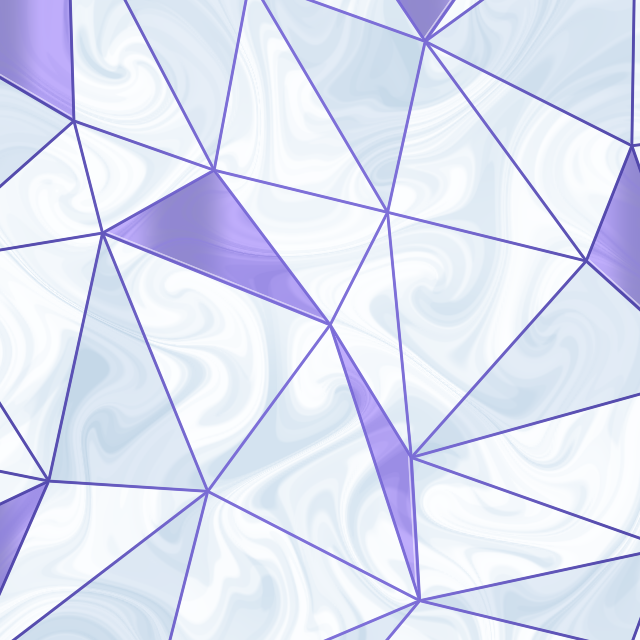
Reproduce this background procedurally as a Shadertoy shader.

```glsl
const float DENSITY = 3.5;   // mesh cells per canvas height

vec2 hash2(vec2 p) {
    vec3 q = fract(p.xyx * vec3(0.1031, 0.1030, 0.0973));
    q += dot(q, q.yzx + 33.33);
    return fract((q.xx + q.yz) * q.zy);
}

float cornerRamp(vec2 cell, vec2 offset) {
    return dot(hash2(cell) * 2.0 - 1.0, offset);
}

float gradientNoise(vec2 p) {
    vec2 i = floor(p), f = p - i, e = vec2(1, 0);
    vec2 u = f * f * f * (f * (f * 6.0 - 15.0) + 10.0);
    return mix(mix(cornerRamp(i, f), cornerRamp(i + e, f - e), u.x),
               mix(cornerRamp(i + e.yx, f - e.yx), cornerRamp(i + 1.0, f - 1.0), u.x), u.y);
}

// Divergence-free flow, which folds the ink without blurring it
vec2 curl(vec2 p) {
    vec2 e = vec2(0.05, 0);
    return vec2(gradientNoise(p + e.yx) - gradientNoise(p - e.yx),
                gradientNoise(p - e) - gradientNoise(p + e)) / 0.1;
}

float softStep(float edge, float v) {
    float w = fwidth(v) + 0.012;
    return smoothstep(edge - w, edge + w, v);
}

// Amount of ink in the marbling, 0 to 1
float marble(vec2 uv) {
    vec2 q = uv * 3.2 + 11.0;
    for (int i = 0; i < 10; i++) q += 0.13 * curl(q);
    q = mat2(0.94, 0.34, -0.34, 0.94) * q;
    float pool = gradientNoise(q * vec2(1.1, 2.4));
    float streak = gradientNoise(q * vec2(1.8, 6.5) + 7.0);
    float ripple = sin(pool * 26.0 + streak * 3.0);
    float ink = 0.25 * softStep(0.0, pool) + 0.4 * softStep(0.17, pool)
              + 0.28 * softStep(0.16, streak) + 0.14 * softStep(0.45, ripple)
              + 0.12 * smoothstep(-0.3, 0.4, streak);
    return min(ink, 1.0);
}

float cross2(vec2 a, vec2 b) { return a.x * b.y - a.y * b.x; }

float segmentDistance(vec2 p, vec2 a, vec2 b) {
    vec2 d = b - a;
    return length(p - a - d * clamp(dot(p - a, d) / dot(d, d), 0.0, 1.0));
}

bool insideTriangle(vec2 p, vec2 a, vec2 b, vec2 c) {
    vec3 side = vec3(cross2(b - a, p - a), cross2(c - b, p - b), cross2(a - c, p - c));
    side *= sign(cross2(b - a, c - a));
    return min(side.x, min(side.y, side.z)) >= 0.0;
}

vec2 meshVertex(vec2 id) {
    return id + 0.66 * (hash2(id + 57.0) - 0.5);
}

void mainImage(out vec4 fragColor, in vec2 fragCoord) {
    vec2 uv = fragCoord / iResolution.y;
    float pixel = 1.0 / iResolution.y;
    float ink = marble(uv);

    // White marble, left cleaner in some regions
    float wash = ink * mix(0.5, 1.0, smoothstep(-0.3, 0.2, gradientNoise(uv * 2.3 + 4.0)));
    vec3 color = mix(vec3(0.99, 0.995, 1.0), vec3(0.83, 0.89, 0.94), wash);

    // Jittered lattice of quads, each split into two triangles
    vec2 p = mat2(0.93, 0.37, -0.37, 0.93) * uv * DENSITY + 20.0;
    vec2 home = floor(p);
    float line = 1e3, glint = 1e3;
    float kind = 0.0, phase = 0.0;
    for (int j = -1; j <= 1; j++)
    for (int i = -1; i <= 1; i++) {
        vec2 id = home + vec2(i, j);
        vec2 a = meshVertex(id), b = meshVertex(id + vec2(1, 0));
        vec2 c = meshVertex(id + 1.0), d = meshVertex(id + vec2(0, 1));

        // Use the other diagonal where this one leaves the quad, or at random
        bool acFits = cross2(c - a, b - a) * cross2(c - a, d - a) < 0.0;
        bool bdFits = cross2(d - b, a - b) * cross2(d - b, c - b) < 0.0;
        if (!acFits || (bdFits && hash2(id + 9.0).x > 0.5)) {
            vec2 first = a;
            a = b; b = c; c = d; d = first;
        }
        int slot = 2 * int(mod(dot(id, vec2(2, 3)) + 0.5, 7.0));
        for (int k = 0; k < 2; k++) {
            vec2 tip = k == 0 ? b : d;
            float base = segmentDistance(p, a, c);
            float rim = segmentDistance(p, a, tip);
            line = min(line, min(base, min(rim, segmentDistance(p, tip, c))));
            if (insideTriangle(p, a, tip, c)) {
                int tone = slot + k;
                kind = tone == 0 || tone == 3 ? 2.0
                     : tone == 4 || tone == 8 || tone == 11 ? 1.0 : 0.0;
                phase = hash2(id + float(k) * 31.0).y;
                glint = rim;
            }
        }
    }
    line /= DENSITY;
    glint /= DENSITY;

    // Pale blue glass and violet foil fills
    if (kind == 1.0) {
        vec3 glass = mix(vec3(0.875, 0.915, 0.96), vec3(0.77, 0.845, 0.91), ink);
        color = mix(color, glass, 0.75 + 0.25 * phase);
    } else if (kind == 2.0) {
        float sheen = 0.5 + 0.5 * cos(6.2832 * (uv.x * 3.2 + phase));
        vec3 foil = mix(vec3(0.57, 0.54, 0.80), vec3(0.75, 0.68, 0.985), smoothstep(0.0, 0.55, sheen));
        color = mix(foil, vec3(0.56, 0.51, 0.87), 0.75 * ink);
        float hair = 1.0 - smoothstep(0.0004, 0.0004 + pixel, abs(glint - 0.0042));
        color = mix(color, vec3(0.95, 0.93, 1.0), 0.6 * hair);
    }

    // Mesh lines, deeper toward the left and right sides
    float side = abs(fragCoord.x / iResolution.x - 0.5);
    vec3 lineColor = mix(vec3(0.47, 0.41, 0.84), vec3(0.30, 0.26, 0.66), smoothstep(0.1, 0.5, side));
    float coverage = 1.0 - smoothstep(-0.6 * pixel, 0.6 * pixel, line - 0.0023);
    color = mix(color, lineColor, 0.95 * coverage);

    fragColor = vec4(color, 1.0);
}
```
